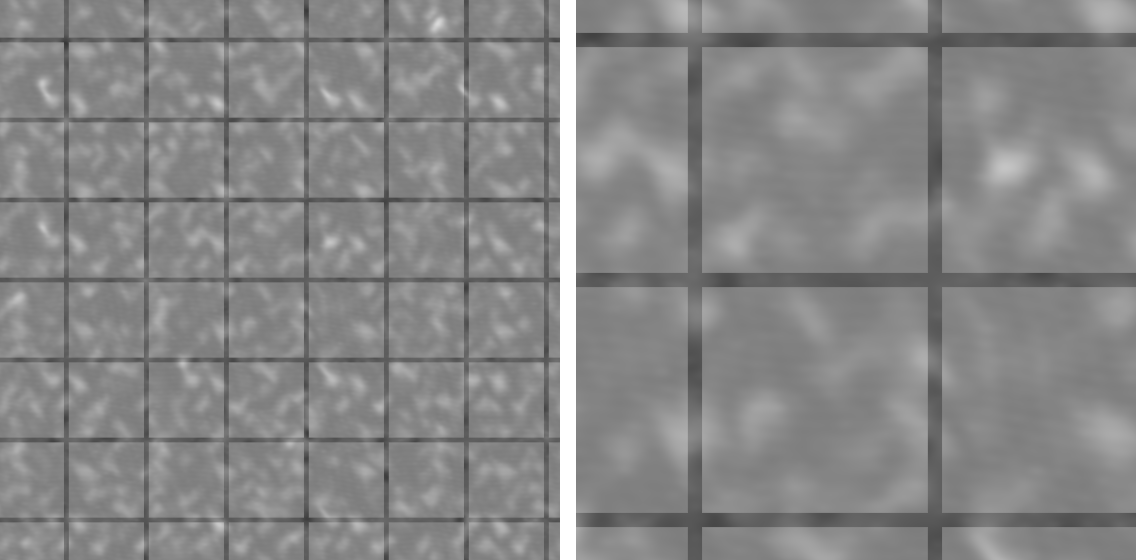
Left, the full canvas; right, a detail of the centre.
Give the GLSL for this texture, as a WebGL 2 fragment shader.

```glsl
#version 300 es
precision highp float;
uniform vec2 u_resolution;
out vec4 fragColor;

vec3 hash3(vec2 p) {
    vec3 q = vec3(dot(p, vec2(127.1, 311.7)), dot(p, vec2(269.5, 183.3)), dot(p, vec2(419.2, 371.9)));
    return fract(sin(q) * 43758.5453);
}

// Cellular noise: soft blobs of random strength, wrapping after period cells
float blobs(vec2 p, float period, float seed) {
    vec2 cell = floor(p);
    float sum = 0.0;
    for (int y = -1; y <= 1; y++) {
        for (int x = -1; x <= 1; x++) {
            vec2 neighbour = cell + vec2(x, y);
            vec3 h = hash3(mod(neighbour, period) + seed);
            float falloff = 1.0 - smoothstep(0.0, 1.0, length(neighbour + h.xy - p));
            sum += h.z * h.z * falloff * falloff;
        }
    }
    return sum;
}

// Soft elliptical highlight inside a wrapping unit square
float glow(vec2 p, vec2 centre, vec2 radii) {
    vec2 q = (fract(p - centre + 0.5) - 0.5) / radii;
    return exp(-dot(q, q));
}

void main() {
    vec2 uv = gl_FragCoord.xy / u_resolution;
    float pixel = 7.0 / min(u_resolution.x, u_resolution.y);

    // Layered sines bend the clouds
    vec2 warped = uv + 0.004 * sin(uv.yx * 75.4 + vec2(0.0, 2.0))
                     + 0.002 * sin(uv.yx * 176.0 + uv * 50.3);

    // Clouds repeat four times each way, a second layer varies them
    float variation = blobs(warped * 36.0, 36.0, 17.0);
    float clouds = 0.7 * blobs(warped * 32.0, 8.0, 3.0) + 0.5 * variation;
    vec2 quarter = warped * 4.0;
    float highlights = glow(quarter, vec2(0.11, 0.84), vec2(0.06, 0.08))
                     + 0.7 * glow(quarter, vec2(0.32, 0.36), vec2(0.035, 0.1))
                     + 0.6 * glow(quarter, vec2(0.15, 0.11), vec2(0.08, 0.05));
    clouds += highlights * (0.25 + variation);

    // Fine slanted brush streaks
    float streaks = sin(dot(uv, vec2(190.0, 410.0)) + 3.0 * sin(uv.x * 31.0))
                  * sin(dot(uv, vec2(-130.0, 270.0)) + 2.0 * sin(uv.y * 43.0));
    float grain = blobs(uv * vec2(90.0, 150.0), 150.0, 41.0) - 0.18;

    float tile = 0.497 + 0.2 * clouds + 0.006 * streaks + 0.015 * grain;

    // Grout with darker stained stretches
    float stains = blobs(uv * 40.0, 40.0, 71.0);
    float grout = 0.36 + 0.2 * clouds - 0.12 * stains + 0.03 * grain;

    // Seven square tiles each way
    vec2 toLine = abs(fract(uv * 7.0 - vec2(0.329, 0.0)) - 0.5);
    float line = 1.0 - smoothstep(0.03 - 0.5 * pixel, 0.03 + 0.5 * pixel, min(toLine.x, toLine.y));

    fragColor = vec4(vec3(mix(tile, grout, line)), 1.0);
}
```
